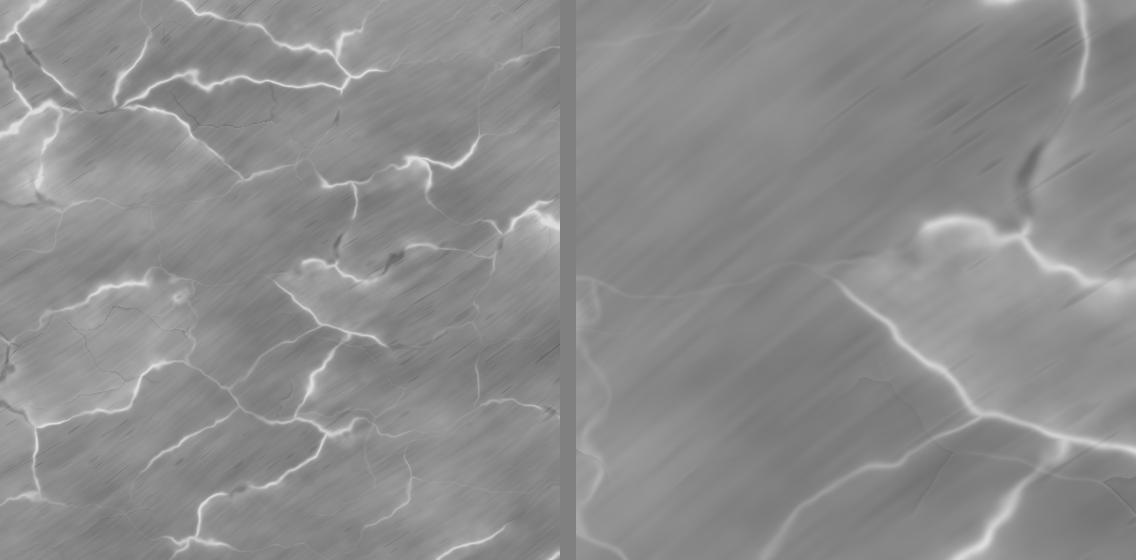
Left: the whole. Right: its middle third, enlarged.
This texture is drawn by a Shadertoy shader. Its source:

```glsl
const float BASE_GREY     = 0.552;
const float CLOUD_AMOUNT  = 0.20;
const float CELL_TINT     = 0.035;
const float STREAK_AMOUNT = 0.075;
const float SCRATCH_DEPTH = 0.075;
const float VEIN_LIGHT    = 0.19;
const float HALO_LIGHT    = 0.17;
const float CRACK_DEPTH   = 0.38;
const float GRAIN_ANGLE   = 0.62;
const float VEIN_SLOPE    = 0.13;
const vec2  VEIN_CELLS    = vec2(3.6, 6.6);
const vec2  HAIR_CELLS    = vec2(5.0, 7.5);
const vec2  STREAK_FREQ   = vec2(9.0, 65.0);
const vec2  SCRATCH_FREQ  = vec2(24.0, 210.0);

vec2 hash2(vec2 c) {
    vec3 q = fract(c.xyx * vec3(0.1031, 0.1030, 0.0973));
    q += dot(q, q.yzx + 33.33);
    return fract((q.xx + q.yz) * q.zy);
}

float noise(vec2 p) {
    vec2 i = floor(p), f = fract(p);
    f = f * f * (3.0 - 2.0 * f);
    float low  = mix(hash2(i).x, hash2(i + vec2(1, 0)).x, f.x);
    float high = mix(hash2(i + vec2(0, 1)).x, hash2(i + vec2(1, 1)).x, f.x);
    return mix(low, high, f.y);
}

float fbm(vec2 p) {
    float sum = 0.0, amp = 0.533;
    for (int i = 0; i < 4; i++) {
        sum += amp * noise(p);
        p = mat2(1.6, 1.2, -1.2, 1.6) * p + 17.3;
        amp *= 0.5;
    }
    return sum;
}

// Cellular borders: x = distance in canvas units, y = random value of the cell
vec2 cellBorder(vec2 p, vec2 scale) {
    p *= scale;
    vec2 cell = floor(p), f = fract(p), nearest = vec2(0), home = vec2(0);
    float best = 1e3, border = 1e3;
    for (int y = -1; y <= 1; y++)
    for (int x = -1; x <= 1; x++) {
        vec2 g = vec2(x, y);
        vec2 r = g + hash2(cell + g) - f;
        if (dot(r, r) < best) { best = dot(r, r); nearest = r; home = g; }
    }
    for (int y = -2; y <= 2; y++)
    for (int x = -2; x <= 2; x++) {
        vec2 g = home + vec2(x, y);
        vec2 r = g + hash2(cell + g) - f;
        vec2 gap = r - nearest;
        if (dot(gap, gap) > 1e-5)
            border = min(border, dot(0.5 * (r + nearest), gap) / length(gap * scale));
    }
    return vec2(border, hash2(cell + home + 91.0).y);
}

// Layered sines for the large bends, noise for the ragged detail
vec2 warp(vec2 p) {
    vec2 bend = 0.018 * sin(p.yx * vec2(13.0, 9.0) + vec2(0.7, 2.1))
              + 0.010 * sin(p.yx * vec2(29.0, 23.0) + p * 11.0);
    vec2 ragged = vec2(fbm(p * 11.0 + 3.0), fbm(p * 11.0 + 41.0)) - 0.5;
    return p + bend + 0.085 * ragged - vec2(0.0, VEIN_SLOPE * p.x);
}

float bell(float d, float width) {
    return exp(-d * d / (width * width));
}

void mainImage(out vec4 fragColor, in vec2 fragCoord) {
    vec2 p = fragCoord / iResolution.xy;
    vec2 bent = warp(p);

    // Clouded stone body
    float grey = BASE_GREY + CLOUD_AMOUNT * (fbm(p * vec2(4.0, 8.0) + 5.0) - 0.5);
    grey += 0.04 * (fbm(p * 28.0 + 60.0) - 0.5);

    // Slanted brush streaks and fine dark scratches
    float c = cos(GRAIN_ANGLE), s = sin(GRAIN_ANGLE);
    vec2 along = mat2(c, -s, s, c) * p + 0.012 * sin(p.yx * 9.0);
    float rough = smoothstep(0.32, 0.62, fbm(p * vec2(4.0, 6.0) + 23.0));
    grey += STREAK_AMOUNT * mix(0.35, 1.0, rough) * (noise(along * STREAK_FREQ) - 0.5);
    float scratch = noise(along * SCRATCH_FREQ + 70.0);
    grey += 0.035 * (scratch - 0.5);
    grey -= SCRATCH_DEPTH * rough * smoothstep(0.76, 1.0, scratch);

    // Hairline seams, embossed light on one side and dark on the other
    vec2 hair = cellBorder(bent + 7.7, HAIR_CELLS);
    float hairShow = smoothstep(0.42, 0.62, fbm(p * 5.0 + 80.0));
    grey += 0.15 * hairShow * (hair.y - 0.55) * bell(hair.x, 0.0026);

    // Bright veins with uneven halos
    vec2 vein = cellBorder(bent, VEIN_CELLS);
    float strength = smoothstep(0.36, 0.66, fbm(p * vec2(5.0, 7.0) + 11.0));
    float mottle = 0.55 + 0.9 * fbm(p * 45.0);
    float haloWidth = mix(0.003, 0.021, vein.y * vein.y) * (0.4 + strength);
    grey += CELL_TINT * (vein.y - 0.5) * (1.0 - exp(-vein.x / 0.02));
    grey += HALO_LIGHT * strength * strength * mottle * exp(-vein.x / haloWidth);
    grey += VEIN_LIGHT * mix(0.12, 0.85, strength) * bell(vein.x, mix(0.0016, 0.0042, strength));

    // Occasional open cracks inside the strongest veins
    float open = smoothstep(0.57, 0.70, fbm(p * vec2(6.0, 9.0) + 130.0)) * strength;
    grey -= CRACK_DEPTH * open * bell(vein.x, 0.0045) * step(0.0, vein.x);

    fragColor = vec4(vec3(clamp(grey, 0.22, 0.86)), 1.0);
}
```
